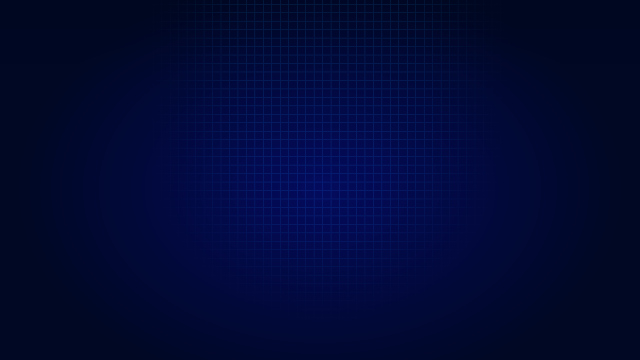
Write a WebGL 2 fragment shader that draws this background.

```glsl
#version 300 es
precision highp float;
// A deep navy backdrop with a wide elliptical blue glow near the middle.
// A fine square grid of hairlines lies over it, drawn with box-filtered
// coverage and faded out by a tall soft mask that hangs from the top edge.

uniform vec2 u_resolution;
out vec4 fragColor;

const vec3 GLOW_CORE = vec3(0.014, 0.043, 0.365);
const vec3 NAVY_EDGE = vec3(0.0, 0.030, 0.142);
const vec3 LINE_TINT = vec3(0.02, 0.15, 0.20);
const float CELL = 0.02352;
const float LINE_WIDTH = 0.0012;

// Distance from the centre of an ellipse, equal to 1 on its rim.
float ellipseDistance(vec2 p, vec2 center, vec2 radii) {
    return length((p - center) / radii);
}

// Share of a pixel covered by lines repeated once per cell, on each axis.
vec2 lineCoverage(vec2 p, vec2 phase, float cell, float width, float pixel) {
    vec2 offset = abs(fract(p / cell - phase + 0.5) - 0.5) * cell;
    vec2 overlap = 0.5 * (width + pixel) - offset;
    return clamp(overlap, 0.0, min(width, pixel)) / pixel;
}

// Soft mask: elliptical below its centre, straight-sided above it.
float hangingMask(vec2 p, vec2 center, vec2 radii) {
    vec2 q = vec2(p.x, min(p.y, center.y));
    return 1.0 - smoothstep(0.35, 1.05, ellipseDistance(q, center, radii));
}

void main() {
    vec2 p = gl_FragCoord.xy / u_resolution.y;
    float middle = 0.5 * u_resolution.x / u_resolution.y;

    // Radial glow, slightly dimmed towards the top edge
    float d = ellipseDistance(p, vec2(middle, 0.475), vec2(0.84, 0.585));
    vec3 color = mix(GLOW_CORE, NAVY_EDGE, min(d, 1.0));
    color *= 1.0 - 0.10 * smoothstep(0.75, 1.0, p.y);

    // Hairline grid measured from the upper left corner
    vec2 fromTopLeft = vec2(p.x, 1.0 - p.y);
    vec2 lines = lineCoverage(fromTopLeft, vec2(0.1, 0.5), CELL,
                              LINE_WIDTH, 1.0 / u_resolution.y);
    float grid = max(lines.x, lines.y);
    float mask = hangingMask(p, vec2(middle + 0.02, 0.653), vec2(0.50, 0.56));
    color += LINE_TINT * grid * mask;

    fragColor = vec4(color, 1.0);
}
```
